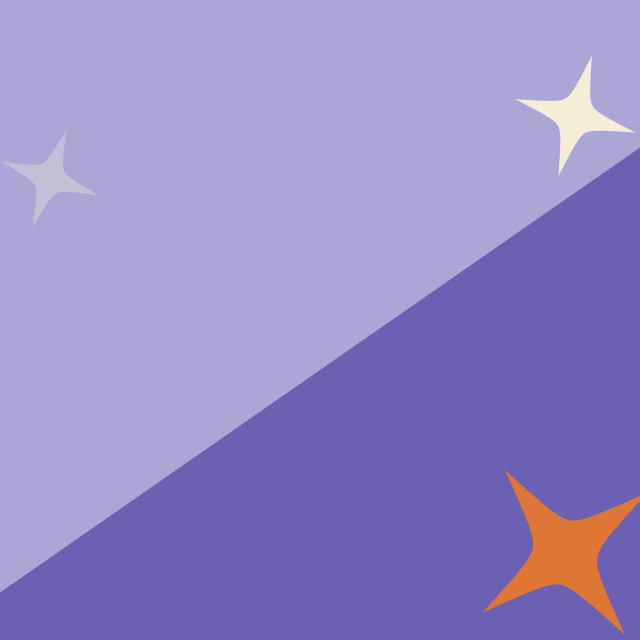
Give the GLSL for this background, as a Shadertoy shader.

```glsl
// Flat two-tone lilac backdrop split by a diagonal, with three four-pointed stars.

const vec3 LILAC  = vec3(0.675, 0.651, 0.839);
const vec3 VIOLET = vec3(0.418, 0.378, 0.706);
const vec3 CREAM  = vec3(0.961, 0.929, 0.839);
const vec3 MIST   = vec3(0.769, 0.745, 0.839);
const vec3 ORANGE = vec3(0.871, 0.463, 0.212);

// Diagonal split: height at the left edge and slope
const float SPLIT_HEIGHT = 0.0742;
const float SPLIT_SLOPE  = 0.6953;

// Stars: centre x, centre y, tip radius, rotation in radians
const vec4 CREAM_STAR  = vec4(0.8988, 0.8190, 0.0973, -0.271);
const vec4 MIST_STAR   = vec4(0.0775, 0.7214, 0.0803, -0.335);
const vec4 ORANGE_STAR = vec4(0.8828, 0.1367, 0.1594, 0.629);

// Star profile, relative to the tip radius
const float NOTCH_RADIUS = 0.32;   // centre to inner corner
const float NOTCH_ROUND  = 0.0958; // rounding of the inner corner
const float FLANK_SLOPE  = 0.669;  // spread of the sides

// Approximate signed distance to a star with hyperbolic sides
float starDistance(vec2 p, vec4 star) {
    float c = cos(star.w), s = sin(star.w);
    vec2 q = p - star.xy;
    q = abs(vec2(c * q.x + s * q.y, c * q.y - s * q.x)) / star.z;

    // Axes along and across the line through the inner corner
    float along = (q.x + q.y) * 0.70711;
    float across = (q.x - q.y) * 0.70711;
    float bend = length(vec2(FLANK_SLOPE * across, NOTCH_ROUND));
    float field = along - NOTCH_RADIUS - bend + NOTCH_ROUND;
    float steepness = FLANK_SLOPE * FLANK_SLOPE * across / bend;
    return field * star.z / length(vec2(1.0, steepness));
}

// Coverage of a shape, smoothed over about one pixel
float coverage(float dist) {
    return clamp(0.5 - dist * iResolution.y, 0.0, 1.0);
}

void mainImage(out vec4 fragColor, in vec2 fragCoord) {
    vec2 p = fragCoord / iResolution.y;

    // Diagonal background
    float split = (p.y - SPLIT_HEIGHT - SPLIT_SLOPE * p.x)
                / length(vec2(1.0, SPLIT_SLOPE));
    vec3 color = mix(LILAC, VIOLET, coverage(split));

    // Stars
    color = mix(color, MIST, coverage(starDistance(p, MIST_STAR)));
    color = mix(color, CREAM, coverage(starDistance(p, CREAM_STAR)));
    color = mix(color, ORANGE, coverage(starDistance(p, ORANGE_STAR)));

    fragColor = vec4(color, 1.0);
}
```
